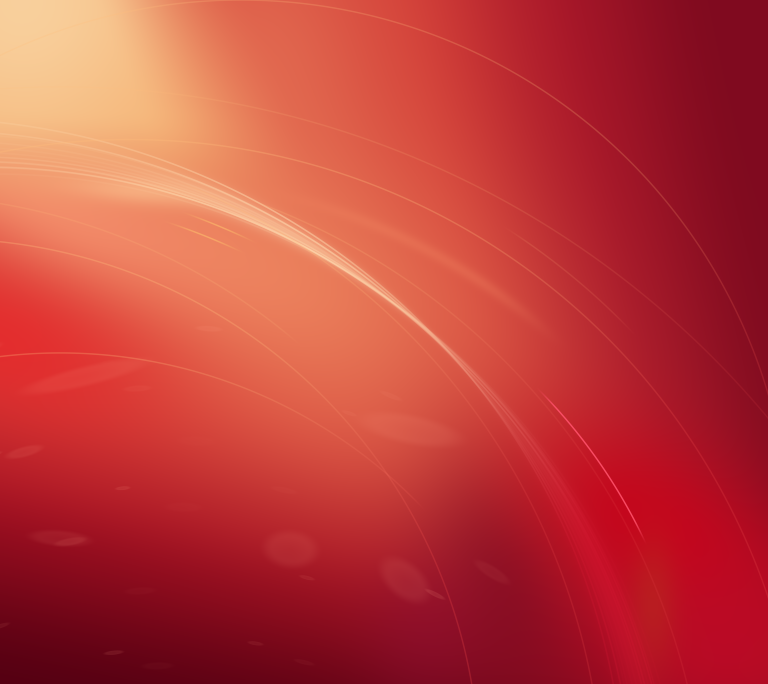
Reproduce this background procedurally as a WebGL 2 fragment shader.

```glsl
#version 300 es
precision highp float;
uniform vec2 u_resolution;
out vec4 fragColor;

float hash(vec2 p) {
    vec3 q = fract(p.xyx * vec3(0.1031, 0.1030, 0.0973));
    q += dot(q, q.yzx + 33.33);
    return fract((q.x + q.y) * q.z);
}

vec2 rotate(vec2 p, float angle) {
    float c = cos(angle), s = sin(angle);
    return vec2(c * p.x + s * p.y, c * p.y - s * p.x);
}

// Tilted gaussian glow
float glow(vec2 p, vec2 center, vec2 radii, float tilt) {
    vec2 d = rotate(p - center, tilt) / radii;
    return exp(-dot(d, d));
}

// Flat translucent ellipse with a soft rim
float flake(vec2 p, vec2 center, vec2 radii, float tilt) {
    float d = length(rotate(p - center, tilt) / radii);
    return (1.0 - smoothstep(0.6, 1.15, d)) * (0.7 + 0.3 * d);
}

float stroke(float d, float width) {
    return 1.0 - smoothstep(width, width + 1.3 / u_resolution.y, abs(d));
}

// Fine circular line, fading out at its two end angles
float arc(vec2 p, vec2 center, float radius, float from, float to) {
    vec2 d = p - center;
    float a = atan(d.y, d.x);
    float ends = smoothstep(from, from + 0.06, a) * (1.0 - smoothstep(to - 0.06, to, a));
    return stroke(length(d) - radius, 0.0001) * ends;
}

vec3 background(vec2 p) {
    // Red field, darker to the right and towards the bottom
    float side = p.x + 0.2 * (p.y - 0.7);
    vec3 col = mix(vec3(0.82, 0.23, 0.21), vec3(0.66, 0.09, 0.16), smoothstep(0.62, 0.92, side));
    col = mix(col, vec3(0.50, 0.04, 0.12), smoothstep(0.84, 1.12, side));
    float depth = p.y + 0.2 * p.x;
    col = mix(col, vec3(0.64, 0.06, 0.13), 1.0 - smoothstep(0.2, 0.52, depth));
    col = mix(col, vec3(0.33, 0.0, 0.07), 1.0 - smoothstep(-0.02, 0.32, depth));

    // Warm light sweeping from the upper left
    col = mix(col, vec3(0.93, 0.53, 0.37), 0.9 * glow(p, vec2(0.37, 0.63), vec2(0.42, 0.23), -0.61));
    col = mix(col, vec3(0.90, 0.16, 0.17), 0.85 * glow(p, vec2(0.0, 0.51), vec2(0.25, 0.13), -0.35));
    col = mix(col, vec3(0.90, 0.46, 0.34), 0.65 * glow(p, vec2(0.38, 0.92), vec2(0.18, 0.25), 0.0));
    col = mix(col, vec3(0.96, 0.57, 0.43), 0.85 * glow(p, vec2(0.09, 0.69), vec2(0.27, 0.09), -0.35));
    float beam = 1.0 - smoothstep(-0.13, 0.11, p.x - 0.26 - 0.42 * (1.0 - p.y));
    beam *= smoothstep(0.66, 0.84, p.y);
    vec3 gold = mix(vec3(0.96, 0.70, 0.45), vec3(0.98, 0.84, 0.63), glow(p, vec2(0.03, 1.0), vec2(0.22), 0.0));
    col = mix(col, gold, 0.95 * beam);

    // Shadow inside the curve and crimson light beyond it
    col = mix(col, vec3(0.46, 0.04, 0.13), 0.7 * glow(p, vec2(0.75, 0.14), vec2(0.11, 0.2), 0.3));
    col = mix(col, vec3(0.78, 0.01, 0.10), 0.95 * glow(p, vec2(0.96, 0.22), vec2(0.22, 0.125), -0.6));
    col = mix(col, vec3(0.74, 0.04, 0.15), 0.8 * glow(p, vec2(1.06, 0.05), vec2(0.2, 0.16), 0.0));
    col = mix(col, vec3(0.72, 0.18, 0.12), 0.5 * glow(p, vec2(0.955, 0.12), vec2(0.035, 0.1), 0.0));
    return mix(col, vec3(0.56, 0.06, 0.22), 0.35 * glow(p, vec2(0.62, 0.07), vec2(0.09, 0.12), 0.0));
}

// Drifting flakes: a few large ones and a jittered grid of slivers
float flakes(vec2 p) {
    float sum = 0.13 * flake(p, vec2(0.60, 0.372), vec2(0.08, 0.022), -0.2);
    sum += 0.12 * flake(p, vec2(0.425, 0.197), vec2(0.042, 0.028), -0.1);
    sum += 0.12 * flake(p, vec2(0.592, 0.152), vec2(0.045, 0.026), -0.7);
    sum += 0.13 * flake(p, vec2(0.125, 0.45), vec2(0.1, 0.015), 0.24);
    sum += 0.1 * flake(p, vec2(0.088, 0.213), vec2(0.048, 0.012), -0.08);
    vec2 cell = floor(p * 9.0);
    for (int i = 0; i < 9; i++) {
        vec2 id = cell + vec2(i % 3, i / 3) - 1.0;
        float size = hash(id + 31.0);
        vec2 center = (id + vec2(hash(id), hash(id + 17.0))) / 9.0;
        float shown = step(0.3, hash(id + 53.0)) * step(center.y, 0.52) * step(length(center), 0.74);
        vec2 radii = vec2(0.01 + 0.022 * size, 0.003 + 0.006 * size * size);
        sum += shown * 0.18 * hash(id + 71.0) * flake(p, center, radii, 0.3 - center.x * 1.2);
    }
    return sum;
}

void main() {
    vec2 p = gl_FragCoord.xy / u_resolution.y;
    p.x *= 512.0 / 456.0 * u_resolution.y / u_resolution.x;
    vec3 col = background(p);
    col = mix(col, vec3(1.0, 0.62, 0.52), flakes(p));

    // Sheer ribbon, pinched where its strands cross
    vec2 hub = vec2(-0.058, -0.238), d = p - hub;
    float angle = atan(d.y, d.x), offset = length(d) - 1.018, spread = angle - 0.83;
    vec3 tint = mix(vec3(0.88, 0.10, 0.22), vec3(1.0, 0.87, 0.70), smoothstep(0.4, 0.92, angle));
    float upper = exp(-pow((angle - 1.1) / 0.22, 2.0)), lower = exp(-pow((angle - 0.38) / 0.24, 2.0));
    float sheet = exp(-pow(offset / (0.005 + 0.036 * abs(spread)), 2.0));
    col = mix(col, tint, sheet * (0.5 * upper + 0.33 * lower));
    col = mix(col, vec3(0.99, 0.78, 0.58), 0.5 * glow(p, vec2(0.2, 0.72), vec2(0.1, 0.018), -0.1));
    for (float i = 0.0; i < 12.0; i++) {
        float lane = (i + hash(vec2(i, 3.0))) / 6.0 - 1.0;
        float bend = 0.016 * (hash(vec2(i, 9.0)) - 0.5);
        float path = lane * spread * 0.06 + bend * (0.3 + spread);
        float strength = (0.08 + 0.32 * hash(vec2(i, 5.0))) * (0.5 + 0.8 * upper);
        col = mix(col, tint, strength * stroke(offset - path, 0.0002));
    }

    // Wide orbits around the ribbon
    float orbits = 0.24 * arc(p, vec2(0.352, 0.196), 0.804, -4.0, 4.0);
    orbits += 0.15 * arc(p, vec2(0.088, -0.475), 1.348, -4.0, 4.0);
    orbits += 0.3 * arc(p, vec2(0.19, -0.189), 0.985, -4.0, 4.0);
    orbits += 0.32 * arc(p, vec2(-0.083, -0.133), 0.784, -4.0, 4.0);
    orbits += 0.28 * arc(p, vec2(0.088, -0.249), 0.733, 0.75, 4.0);
    orbits += 0.25 * arc(p, vec2(-0.1, -0.179), 0.982, -4.0, 1.2);
    orbits += 0.2 * arc(p, vec2(0.025, -0.242), 1.009, -4.0, 1.25);
    orbits += 0.18 * arc(p, vec2(0.19, -0.189), 1.017, 0.75, 1.01);
    orbits += 0.18 * arc(p, vec2(-0.15, -0.185), 0.9, 0.85, 4.0);
    float warmth = smoothstep(0.1, 0.75, p.y - 0.5 * p.x + 0.3);
    col = mix(col, mix(vec3(0.88, 0.24, 0.26), vec3(1.0, 0.74, 0.48), warmth), orbits);

    // Blurred echo and short bright dashes
    vec2 e = p - vec2(0.19, -0.189);
    float turn = atan(e.y, e.x);
    float echo = exp(-pow((length(e) - 0.931) / 0.009, 2.0)) * smoothstep(0.8, 1.0, turn) * (1.0 - smoothstep(1.15, 1.4, turn));
    col = mix(col, vec3(0.97, 0.56, 0.40), 0.25 * echo);
    float dashes = arc(p, hub, 0.962, 1.12, 1.26) + arc(p, hub, 0.983, 1.11, 1.24);
    col = mix(col, vec3(1.0, 0.76, 0.42), 0.55 * dashes);
    col = mix(col, vec3(1.0, 0.32, 0.42), 0.9 * arc(p, vec2(0.22, -0.132), 0.799, 0.43, 0.79));
    fragColor = vec4(clamp(col, 0.0, 1.0), 1.0);
}
```
